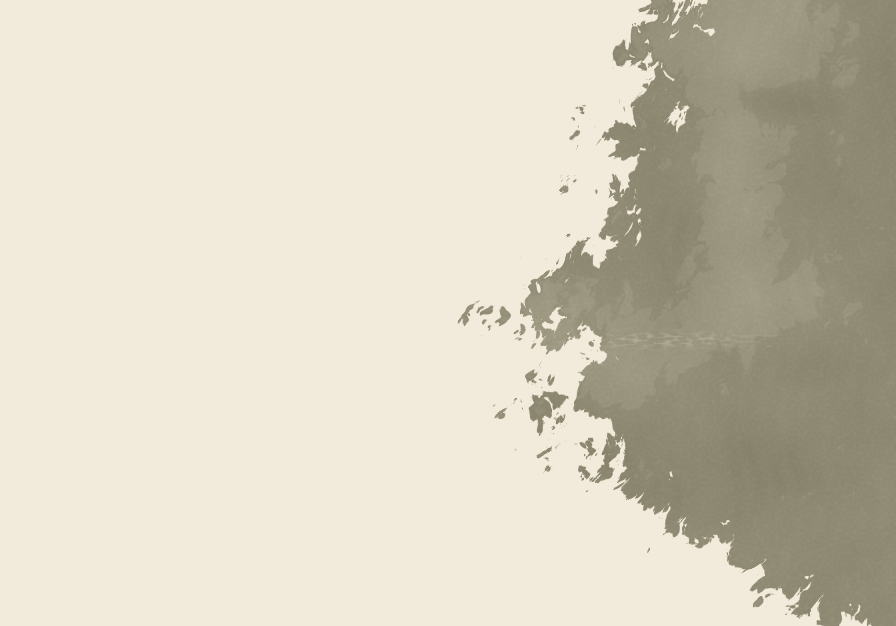
Write a Shadertoy shader that draws this background.

```glsl
// Torn olive-grey paint patch on the right of a plain cream ground.

vec2 hash2(vec2 cell) {
    vec2 k = vec2(dot(cell, vec2(127.1, 311.7)), dot(cell, vec2(269.5, 183.3)));
    return fract(sin(k) * 43758.5);
}

// Cellular noise: distance to the nearest scattered point.
float cells(vec2 p) {
    vec2 base = floor(p), f = fract(p);
    float nearest = 4.0;
    for (int y = -1; y <= 1; y++)
    for (int x = -1; x <= 1; x++) {
        vec2 o = vec2(x, y);
        vec2 r = o + hash2(base + o) - f;
        nearest = min(nearest, dot(r, r));
    }
    return sqrt(nearest);
}

// Layered cells, bent by sines and stretched along a steep slant.
float flakes(vec2 p) {
    p += 0.007 * sin(p.yx * vec2(47.0, 39.0) + 2.0 * sin(p * 31.0));
    p += 0.0025 * sin(p.yx * vec2(171.0, 143.0) + 2.0 * sin(p * 97.0));
    vec2 q = vec2(dot(p, vec2(0.87, -0.5)), 0.62 * dot(p, vec2(0.5, 0.87)));
    float sum = 0.0, weight = 0.5, scale = 17.0;
    for (int i = 0; i < 4; i++) {
        sum += weight * (0.48 - cells(q * scale + float(i) * 7.3));
        weight *= 0.62;
        scale *= 2.1;
    }
    return sum;
}

// Smooth layered sines for cloudy wear.
float clouds(vec2 p) {
    float sum = 0.0, weight = 0.5;
    for (int i = 0; i < 5; i++) {
        p = mat2(0.8, 0.6, -0.6, 0.8) * p * 1.8 + 1.7;
        sum += weight * sin(p.x + 1.3 * sin(p.y)) * cos(p.y + sin(p.x));
        weight *= 0.65;
    }
    return sum;
}

float bump(float x, float centre, float width) {
    float t = (x - centre) / width;
    return exp(-t * t);
}

float spot(vec2 p, vec2 centre, vec2 size) {
    vec2 t = (p - centre) / size;
    return exp(-dot(t, t));
}

// Horizontal position of the patch edge at height y.
float edgeAt(float y) {
    float low = max(0.0, 0.33 - y);
    float high = max(0.0, y - 0.5);
    return 0.635 + low * (0.6 + 1.2 * low) + 0.25 * high
        - 0.05 * bump(y, 0.5, 0.07)
        + 0.037 * bump(y, 0.63, 0.065)
        + 0.05 * bump(y, 0.425, 0.02);
}

void mainImage(out vec4 fragColor, in vec2 fragCoord) {
    vec2 uv = fragCoord / iResolution.xy;
    vec2 p = fragCoord / iResolution.y;
    float torn = flakes(p);
    float cloud = clouds(p * 5.0);

    // Ragged coverage
    float field = uv.x - edgeAt(uv.y) + 0.25 * torn;
    float soft = clamp(fwidth(field), 0.0005, 0.02) * 0.7;
    float cover = smoothstep(-soft, soft, field);

    // Broad pale and dark areas
    float tone = spot(uv, vec2(0.85, 0.93), vec2(0.10, 0.12))
        + 0.8 * spot(uv, vec2(0.82, 0.68), vec2(0.04, 0.20))
        + 0.8 * spot(uv, vec2(0.85, 0.51), vec2(0.09, 0.06))
        + 0.8 * spot(uv, vec2(0.71, 0.41), vec2(0.07, 0.07))
        + 0.5 * spot(uv, vec2(0.62, 0.49), vec2(0.06, 0.06))
        - 1.1 * spot(uv, vec2(0.87, 0.84), vec2(0.05, 0.03))
        - 0.5 * spot(uv, vec2(0.99, 0.94), vec2(0.04, 0.10))
        - 0.5 * spot(uv, vec2(0.92, 0.42), vec2(0.06, 0.04))
        - 0.4 * spot(uv, vec2(0.84, 0.29), vec2(0.07, 0.06));
    float chips = smoothstep(0.36, 0.46, tone + 1.3 * torn);
    float pale = 0.25 + 0.3 * tone + 0.3 * chips + 0.25 * cloud;

    vec3 paint = mix(vec3(0.535, 0.515, 0.425), vec3(0.635, 0.615, 0.525),
                     clamp(pale, -0.2, 1.2));

    // Dry scrape across the middle and fine plaster grain
    float scrape = spot(uv, vec2(0.74, 0.457), vec2(0.10, 0.012));
    paint += 0.09 * scrape * smoothstep(0.35, 0.75, cells(p * vec2(60.0, 190.0)));
    paint += 0.025 * (cells(p * 170.0) - 0.5);
    paint += 0.008 * sin(p.x * 190.0 + 3.0 * sin(p.y * 23.0)) * cloud;

    vec3 cream = vec3(0.949, 0.922, 0.859);
    fragColor = vec4(mix(cream, paint, cover), 1.0);
}
```
